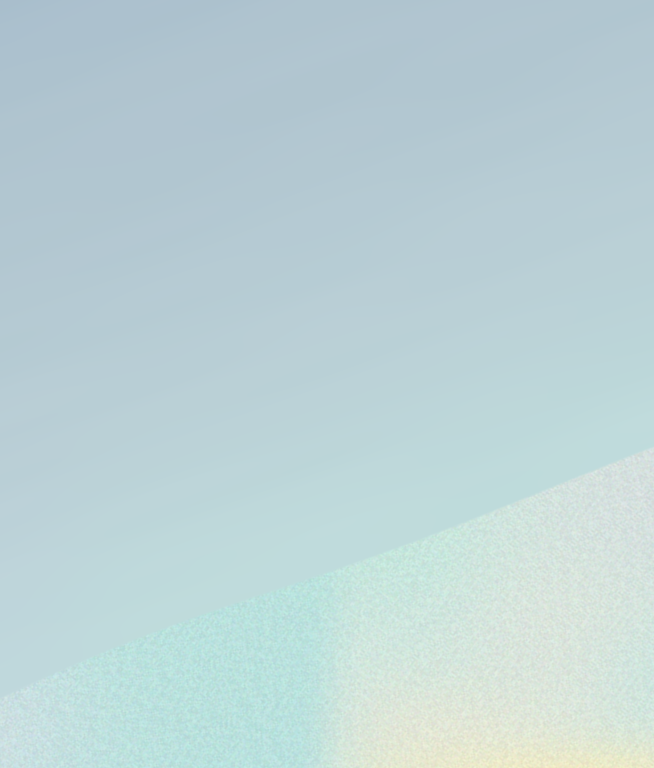
Write a WebGL 2 fragment shader that draws this background.

```glsl
#version 300 es
precision highp float;
uniform vec2 u_resolution;
out vec4 fragColor;

float hash(vec2 p) {
  return fract(sin(dot(p, vec2(127.1, 311.7))) * 43758.5453);
}

float valueNoise(vec2 p) {
  vec2 cell = floor(p), f = fract(p);
  f = f * f * (3.0 - 2.0 * f);
  return mix(mix(hash(cell), hash(cell + vec2(1, 0)), f.x),
             mix(hash(cell + vec2(0, 1)), hash(cell + vec2(1, 1)), f.x), f.y);
}

// Soft elliptical falloff, one at the centre
float glow(vec2 uv, vec2 center, vec2 radius) {
  vec2 q = (uv - center) / radius;
  return exp(-dot(q, q));
}

// Cool haze that brightens toward the slope, with faint slanted streaks
vec3 skyColor(vec2 uv, float height) {
  vec3 mint = vec3(0.750, 0.862, 0.862);
  vec3 mist = vec3(0.727, 0.812, 0.838);
  vec3 slate = vec3(0.692, 0.773, 0.814);
  vec3 blue = vec3(0.658, 0.742, 0.800);
  vec3 color = mix(mint, mist, smoothstep(-0.03, 0.35, height));
  color = mix(color, slate, smoothstep(0.24, 0.68, height));
  color = mix(color, blue, smoothstep(0.64, 0.98, height));
  color += vec3(0.005, -0.012, 0.004) * glow(uv, vec2(0.0, 0.12), vec2(0.15, 0.25));
  float streak = valueNoise(vec2(uv.x * 4.0, height * 34.0)) - 0.5;
  return color + streak * vec3(0.010, 0.006, 0.006);
}

// Pastel washes under the slope
vec3 groundColor(vec2 uv) {
  vec3 aqua = vec3(0.728, 0.883, 0.868);
  vec3 pearl = vec3(0.815, 0.900, 0.870);
  vec3 color = mix(aqua, pearl, smoothstep(0.46, 0.55, uv.x + 0.12 * (0.1 - uv.y)));
  color = mix(color, vec3(0.805, 0.875, 0.885), 0.9 * glow(uv, vec2(-0.02, 0.05), vec2(0.16, 0.14)));
  color = mix(color, vec3(0.755, 0.905, 0.868), 0.7 * glow(uv, vec2(0.62, 0.28), vec2(0.16, 0.09)));
  color = mix(color, vec3(0.838, 0.874, 0.872), 0.9 * glow(uv, vec2(1.0, 0.37), vec2(0.20, 0.16)));
  color = mix(color, vec3(0.865, 0.897, 0.862), 0.8 * glow(uv, vec2(0.85, 0.17), vec2(0.15, 0.12)));
  color = mix(color, vec3(0.795, 0.897, 0.870), 0.6 * glow(uv, vec2(1.0, 0.11), vec2(0.08, 0.07)));
  float warmSide = smoothstep(0.45, 0.60, uv.x);
  color = mix(color, vec3(0.902, 0.905, 0.838), 0.75 * warmSide * glow(uv, vec2(0.68, 0.05), vec2(0.22, 0.07)));
  return mix(color, vec3(0.940, 0.918, 0.770), 0.95 * warmSide * glow(uv, vec2(0.88, -0.01), vec2(0.34, 0.045)));
}

// Fine grain on turned grids, partly shared and partly separate per channel
vec3 grain(vec2 uv) {
  vec2 p = mat2(0.8, 0.6, -0.6, 0.8) * (uv * vec2(310.0, 364.0));
  vec3 tint = vec3(valueNoise(p + 17.3), valueNoise(p.yx + 71.9), valueNoise(p + 133.7)) - 0.5;
  float light = valueNoise(p * 1.2) - 0.5;
  return 0.045 * tint + 0.055 * light;
}

void main() {
  vec2 uv = gl_FragCoord.xy / u_resolution;
  float slope = 0.090 + 0.328 * uv.x + 0.012 * sin(6.2832 * uv.x) * (1.0 - uv.x);
  float height = uv.y - slope;
  // Sky bands lie flatter than the slope on the left and rise with it
  float skyHeight = uv.y - 0.105 - 0.298 * uv.x;

  vec3 ground = groundColor(uv) + grain(uv);
  float blur = max(0.0025, 1.0 / u_resolution.y);
  vec3 color = mix(ground, skyColor(uv, skyHeight), smoothstep(-blur, blur, height));
  fragColor = vec4(clamp(color, 0.0, 1.0), 1.0);
}
```
